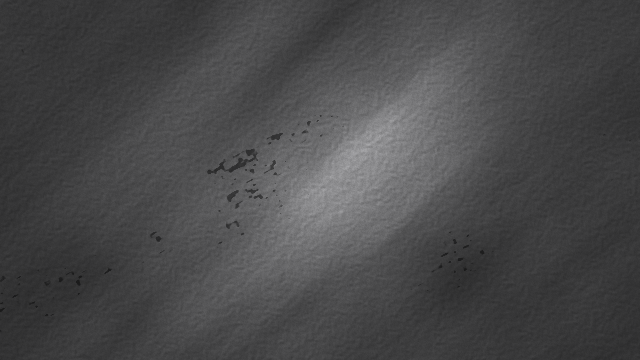
Write a WebGL 1 fragment shader that draws this texture.

```glsl
precision highp float;
// Dark plaster wall with a diagonal sheen, worn flecks and a soft vignette.
uniform vec2 u_resolution;

float hash(vec2 p) {
  vec3 q = fract(vec3(p.xyx) * 0.1031);
  q += dot(q, q.yzx + 33.33);
  return fract((q.x + q.y) * q.z);
}

float noise(vec2 p) {
  vec2 i = floor(p), f = fract(p);
  f = f * f * (3.0 - 2.0 * f);
  return mix(mix(hash(i), hash(i + vec2(1.0, 0.0)), f.x),
             mix(hash(i + vec2(0.0, 1.0)), hash(i + 1.0), f.x), f.y);
}

float fbm(vec2 p) {
  float sum = 0.0, gain = 0.5;
  for (int i = 0; i < 4; i++) {
    sum += gain * noise(p);
    p = mat2(1.6, 1.2, -1.2, 1.6) * p + 7.3;
    gain *= 0.5;
  }
  return sum / 0.9375;
}

vec2 turn(vec2 p, float angle) {
  float c = cos(angle), s = sin(angle);
  return vec2(c * p.x + s * p.y, c * p.y - s * p.x);
}

// Soft elliptical spot, one at its centre.
float spot(vec2 p, vec2 center, vec2 radius, float angle) {
  vec2 q = turn(p - center, angle) / radius;
  return exp(-dot(q, q));
}

// Height of the rough plaster skin.
float plaster(vec2 p) {
  vec2 warp = vec2(noise(p * 45.0), noise(p * 45.0 + 31.0)) * 0.012;
  return noise((p + warp) * vec2(95.0, 120.0)) + 0.5 * noise((p - warp) * 210.0 + 17.0);
}

// Light pooled in the middle and drawn out along the diagonal.
float sheen(vec2 p) {
  vec2 s = turn(p - vec2(0.926, 0.5), 0.76);
  float wobble = 0.03 * (fbm(p * 5.0) - 0.5);
  float b = s.y + wobble;
  float light = 0.205;
  light += 0.15 * spot(p, vec2(0.92, 0.5), vec2(0.62, 0.42), 0.6);
  light += 0.13 * spot(p, vec2(0.94, 0.5), vec2(0.46, 0.17), 0.76);
  light += 0.05 * spot(p, vec2(0.98, 0.53), vec2(0.22, 0.15), 0.76);
  light += 0.07 * spot(p, vec2(0.60, 0.80), vec2(0.38, 0.12), 0.72);
  light += 0.05 * spot(p, vec2(1.19, 0.60), vec2(0.20, 0.12), 0.76);
  light -= 0.07 * spot(p, vec2(0.84, 0.87), vec2(0.30, 0.055), 0.76);
  light -= 0.05 * spot(p, vec2(0.86, 0.17), vec2(0.25, 0.035), 0.70);
  // Narrow bright strokes with one crisp side each.
  float upper = smoothstep(0.065, 0.025, b) * smoothstep(-0.08, 0.02, b);
  light += 0.045 * upper * exp(-pow((s.x - 0.2) / 0.32, 2.0));
  float lower = smoothstep(-0.235, -0.213, b) * smoothstep(-0.16, -0.205, b);
  light += 0.04 * lower * exp(-pow((s.x - 0.12) / 0.3, 2.0));
  // Faint brushed streaks.
  float streaks = fbm(vec2(s.x * 1.5, s.y * 11.0) + 4.0) - 0.5;
  return light * (1.0 + 0.22 * streaks + 0.18 * (fbm(p * 6.0 + 9.0) - 0.5));
}

// Where the surface is chipped.
float wear(vec2 p) {
  vec2 e = turn(p - vec2(0.544, 0.514), 0.484);
  float ridge = smoothstep(0.012, -0.006, e.y) * exp(min(e.y, 0.0) * 12.0);
  ridge *= smoothstep(-0.02, 0.06, e.x) * smoothstep(0.49, 0.40, e.x);
  float w = 0.9 * ridge;
  w += 0.50 * spot(p, vec2(0.69, 0.40), vec2(0.20, 0.12), 0.7);
  w += 0.65 * spot(p, vec2(0.13, 0.19), vec2(0.30, 0.09), 0.25);
  w += 0.70 * spot(p, vec2(1.25, 0.25), vec2(0.15, 0.08), 0.5);
  w += 0.55 * spot(p, vec2(1.27, 0.33), vec2(0.05, 0.03), 0.6);
  w += 0.75 * spot(p, vec2(0.43, 0.34), vec2(0.025, 0.035), 0.0);
  w += 0.65 * spot(p, vec2(0.66, 0.91), vec2(0.03, 0.014), -0.8);
  w += 0.45 * spot(p, vec2(0.02, 0.44), vec2(0.08, 0.10), 0.0);
  w += 0.35 * spot(p, vec2(0.13, 0.90), vec2(0.22, 0.08), 0.5);
  w += 0.30 * spot(p, vec2(1.70, 0.65), vec2(0.16, 0.30), 0.0);
  return min(w, 1.0);
}

void main() {
  vec2 p = gl_FragCoord.xy / u_resolution.y;
  float tone = sheen(p);

  // Broad grime under the chipped areas.
  tone *= 1.0 - 0.16 * spot(p, vec2(0.12, 0.19), vec2(0.34, 0.11), 0.25);
  tone *= 1.0 - 0.22 * spot(p, vec2(1.27, 0.24), vec2(0.18, 0.10), 0.5);

  // Relief lit from the upper left.
  float relief = plaster(p + vec2(-0.0025, 0.003)) - plaster(p + vec2(0.0025, -0.003));
  tone *= 1.0 - 0.13 * relief;
  tone *= 1.0 + 0.07 * (hash(floor(p * 432.0)) - 0.5);

  // Small dark flecks, denser where the wear is strong.
  float worn = wear(p);
  float grain = 0.65 * noise(turn(p, 0.5) * vec2(75.0, 125.0)) + 0.35 * fbm(p * 40.0 + 3.0);
  float cut = mix(0.92, 0.54, worn);
  float fleck = smoothstep(cut, cut + 0.10, grain);
  tone *= 1.0 - 0.45 * fleck * smoothstep(0.05, 0.4, worn);

  gl_FragColor = vec4(vec3(tone) * vec3(0.995, 0.995, 1.01), 1.0);
}
```
